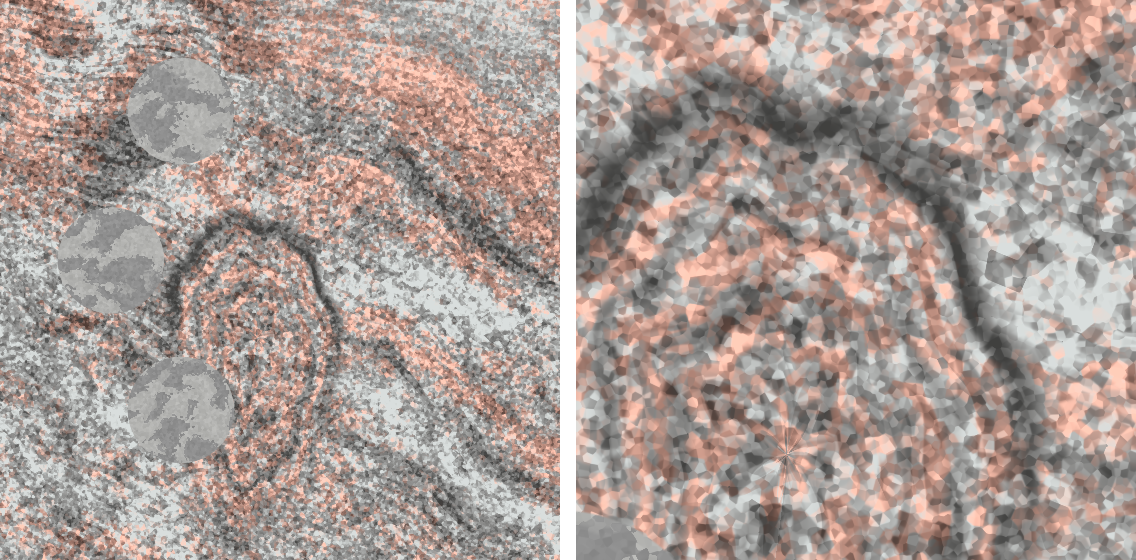
Left, the full canvas; right, a detail of the centre.
This texture is drawn by a WebGL 1 fragment shader. Its source:

```glsl
precision highp float;
uniform vec2 u_resolution;

const vec3 DARK = vec3(0.25, 0.25, 0.245);
const vec3 GREY = vec3(0.57, 0.57, 0.565);
const vec3 PALE = vec3(0.85, 0.87, 0.865);
const vec3 PINK_TINT = vec3(1.24, 0.93, 0.84);
const vec3 DISC_DARK = vec3(0.56, 0.56, 0.56);
const vec3 DISC_PALE = vec3(0.70, 0.70, 0.69);
const float BASE_TONE = 0.57;
const float BASE_PINK = 0.36;
const float COARSE_GRAINS = 115.0;
const float FINE_GRAINS = 215.0;
const float SPECKS = 62.0;
const float GRAIN_CONTRAST = 0.62;
const float CELL_SHARPNESS = 14.0;
const float DISC_RADIUS = 0.095;
const vec2 FOLD_CENTRE = vec2(0.45, 0.40);
const vec2 FOLD_SIZE = vec2(0.14, 0.20);

vec2 hash2(vec2 p) {
  return fract(sin(vec2(dot(p, vec2(127.1, 311.7)), dot(p, vec2(269.5, 183.3)))) * 43758.5);
}

// Cellular noise: two random values per cell, blended softly at the borders
vec2 cells(vec2 p) {
  vec2 id = floor(p), sum = vec2(0.0);
  float total = 0.0;
  for (int y = -1; y <= 1; y++) {
    for (int x = -1; x <= 1; x++) {
      vec2 cell = id + vec2(float(x), float(y));
      vec2 d = cell + hash2(cell) - p;
      float w = exp(-CELL_SHARPNESS * dot(d, d));
      sum += w * hash2(cell + 57.3);
      total += w;
    }
  }
  return sum / max(total, 1e-6);
}

// Layered sines, used to bend the bands
vec2 waves(vec2 p) {
  vec2 w = vec2(0.0);
  float amp = 0.5;
  for (int i = 0; i < 4; i++) {
    w += amp * sin(p.yx * vec2(1.0, 1.2) + 1.3 * w.yx + float(i) * 1.7);
    p = mat2(1.5, 1.1, -1.1, 1.5) * p;
    amp *= 0.55;
  }
  return w;
}

float ridge(float x, float centre, float width) {
  float d = (x - centre) / width;
  return exp(-d * d);
}

float blob(vec2 p, vec2 centre, float radius) {
  return ridge(length(p - centre), 0.0, radius);
}

// Diagonal bands that level out toward the top; returns tone and pinkness
vec2 slopingBands(vec2 p, vec2 bend) {
  vec2 q = p + 0.022 * bend;
  float slope = 0.7 * (1.0 - smoothstep(0.5, 1.15, q.y));
  float s = q.y + slope * (q.x - 0.6);
  float along = q.x - slope * q.y;
  float right = smoothstep(0.38, 0.6, p.x);
  vec2 blotch = cells(q * vec2(9.0, 11.0) + bend) - 0.5;
  vec2 streak = cells(vec2(along * 11.0, s * 75.0)) - 0.5;
  float white = right * ridge(q.y + 0.2 * (q.x - 0.6), 0.50, 0.055);
  white += right * ridge(s, 0.32, 0.033);
  white += (1.0 - right) * (ridge(s, -0.02, 0.035) + 0.7 * ridge(s, -0.19, 0.03));
  white += blob(p, vec2(0.04, 0.53), 0.08) + 0.6 * blob(p, vec2(0.19, 0.97), 0.06);
  float dark = right * (ridge(s, 0.77, 0.03) + 0.7 * ridge(s, 0.395, 0.022));
  dark += right * 0.6 * ridge(s, 0.25, 0.025);
  dark += 0.8 * blob(p, vec2(0.20, 0.72), 0.07) + 0.5 * blob(p, vec2(0.09, 0.33), 0.08);
  float rosy = right * (ridge(s, 0.69, 0.04) + ridge(s, 0.87, 0.05) + ridge(s, 0.465, 0.03));
  rosy += blob(p, vec2(0.07, 0.72), 0.11) + blob(p, vec2(0.02, 0.95), 0.08);
  float tone = BASE_TONE + 0.3 * streak.x + mix(0.34, 0.18, right) * blotch.x;
  float pink = BASE_PINK + 0.4 * streak.y + 0.6 * blotch.y;
  return vec2(tone + 0.25 * white - 0.25 * dark, pink + 0.45 * rosy - 0.55 * white - 0.3 * dark);
}

// Nested arches around the fold; returns tone and pinkness
vec2 foldBands(float r, float angle) {
  vec2 streak = cells(vec2(angle * 2.5, r * 17.0)) - 0.5;
  float bands = 0.6 * sin(r * 23.0 + 0.6) + 0.4 * sin(r * 41.0 + sin(angle * 2.0));
  float tone = BASE_TONE - 0.05 + 0.11 * bands + 0.3 * streak.x;
  return vec2(tone, BASE_PINK + 0.12 + 0.3 * bands + 0.5 * streak.y);
}

void main() {
  vec2 p = gl_FragCoord.xy / u_resolution;
  vec2 bend = waves(p * 13.0);

  // Fold in the bands, drawn out downward
  vec2 q = (p + 0.012 * bend - FOLD_CENTRE) / FOLD_SIZE;
  q.y *= mix(0.55, 1.0, smoothstep(-0.5, 0.5, q.y));
  float angle = atan(q.x, q.y);
  float r = length(q) + 0.035 * sin(angle * 7.0) + 0.02 * sin(angle * 13.0);
  float inside = 1.0 - smoothstep(0.98, 1.12, r);
  vec2 rock = mix(slopingBands(p, bend), foldBands(r, angle), inside);
  float rim = ridge(r, 1.06, 0.075) * smoothstep(0.36, 0.48, p.y);
  rock -= vec2(0.36, 0.35) * rim;

  // Mineral grains and dark specks
  vec2 jitter = p + 0.003 * bend;
  vec2 coarse = cells(jitter * COARSE_GRAINS) - 0.5;
  vec2 fine = cells(jitter * FINE_GRAINS) - 0.5;
  float speck = smoothstep(0.68, 0.82, cells(jitter * SPECKS).x);
  float gloss = smoothstep(0.72, 1.0, p.y) * smoothstep(0.3, 0.65, p.x);
  float contrast = GRAIN_CONTRAST * (1.0 - 0.35 * gloss) * (1.0 - 0.4 * rim);
  float tone = rock.x + contrast * (0.6 * coarse.x + 0.6 * fine.x) + 0.07 * gloss;
  tone -= 0.27 * speck * smoothstep(0.55, 0.8, rock.x);
  float pink = rock.y + 0.8 * coarse.y + 0.35 * fine.y - 0.12 * gloss;
  tone = clamp(tone, 0.0, 1.0);
  vec3 color = mix(DARK, GREY, smoothstep(0.0, 0.55, tone));
  color = mix(color, PALE, smoothstep(0.45, 0.88, tone));
  color *= mix(vec3(1.0), PINK_TINT, smoothstep(0.15, 0.95, pink));

  // Mottled grey discs
  float flake = cells(p * vec2(38.0, 48.0) + 1.6 * bend + 0.5 * fine).x;
  vec3 discColor = mix(DISC_DARK, DISC_PALE, smoothstep(0.42, 0.54, flake));
  discColor += 0.07 * fine.x + 0.03 * coarse.x;
  for (int i = 0; i < 3; i++) {
    float n = float(i);
    vec2 centre = vec2(0.323 - 0.125 * mod(n, 2.0), 0.802 - 0.267 * n);
    float disc = 1.0 - smoothstep(-0.001, 0.001, length(p - centre) - DISC_RADIUS);
    color = mix(color, discColor, disc);
  }
  gl_FragColor = vec4(clamp(color, 0.0, 1.0), 1.0);
}
```
